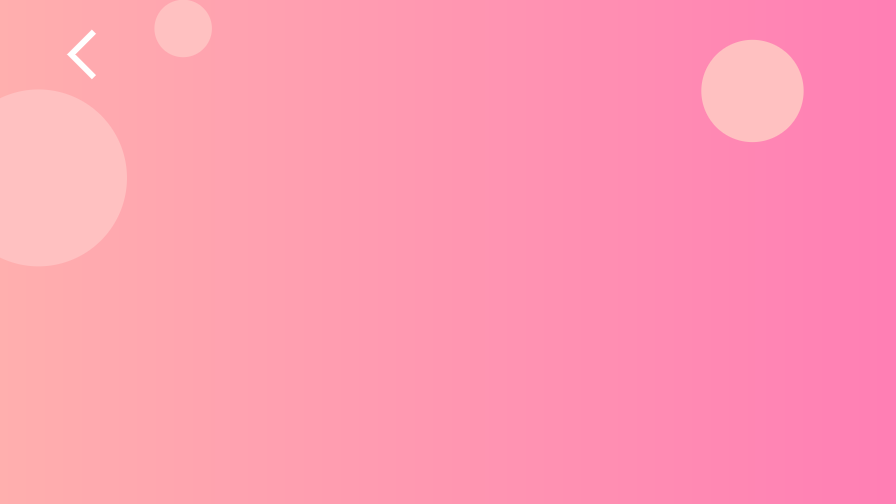
Reproduce this background procedurally as a WebGL 2 fragment shader.

```glsl
#version 300 es
precision highp float;
// Peach-to-pink horizontal gradient with three pale discs and a white chevron.

#define PEACH vec3(1.0, 0.686, 0.682)
#define PINK vec3(1.0, 0.496, 0.708)
#define DISC_COLOR vec3(1.0, 0.757, 0.757)
#define CHEVRON_COLOR vec3(1.0)
#define CHEVRON_TIP vec2(0.1412, 0.892)
#define CHEVRON_ARM 0.064
#define CHEVRON_HALF_WIDTH 0.0058

uniform vec2 u_resolution;
out vec4 fragColor;

// Center in xy, radius in z, in units of the canvas height.
const vec3 DISCS[3] = vec3[3](
    vec3(0.0764, 0.647, 0.1755),
    vec3(0.3634, 0.9435, 0.057),
    vec3(1.493, 0.8195, 0.1015)
);

// Coverage of a shape from its signed distance, smoothed over one pixel.
float coverage(float dist) {
    return clamp(0.5 - dist * u_resolution.y, 0.0, 1.0);
}

// Left-pointing chevron: one square-ended arm at 45 degrees, mirrored in y.
float chevronDistance(vec2 p) {
    p.y = abs(p.y);
    float along = (p.x + p.y) * inversesqrt(2.0);
    float across = abs(p.x - p.y) * inversesqrt(2.0);
    return max(across - CHEVRON_HALF_WIDTH, along - CHEVRON_ARM);
}

void main() {
    vec2 p = gl_FragCoord.xy / u_resolution.y;

    // Background gradient
    vec3 color = mix(PEACH, PINK, gl_FragCoord.x / u_resolution.x);

    // Discs
    for (int i = 0; i < 3; i++) {
        float dist = length(p - DISCS[i].xy) - DISCS[i].z;
        color = mix(color, DISC_COLOR, coverage(dist));
    }

    // Chevron
    color = mix(color, CHEVRON_COLOR, coverage(chevronDistance(p - CHEVRON_TIP)));

    fragColor = vec4(color, 1.0);
}
```
